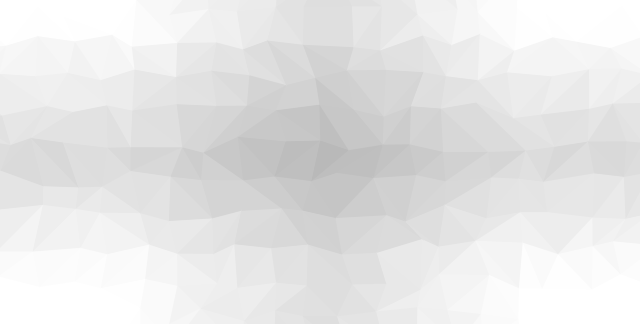
This background is drawn by a Shadertoy shader. Its source:

```glsl
// Low-poly mesh of pale grey triangles, darkest where two soft bands cross.

const float CELL = 0.1055;                 // mesh spacing, in canvas heights
const vec2 MESH_SHIFT = vec2(0.1, 0.24);   // mesh offset, in cells
const vec2 JITTER = vec2(0.58, 0.50);      // full range of vertex displacement
const float GRAIN = 0.022;                 // tone variation between triangles

float hash(vec2 p) {
    return fract(sin(dot(p, vec2(127.1, 311.7))) * 43758.5453);
}

// Displaced mesh vertex, in cell units.
vec2 meshVertex(vec2 id) {
    vec2 offset = vec2(hash(id), hash(id + 37.4)) - 0.5;
    return id + offset * JITTER;
}

// Signed distance to the line a-b, positive on its left.
float leftOf(vec2 p, vec2 a, vec2 b) {
    vec2 edge = b - a;
    vec2 d = p - a;
    return (edge.x * d.y - edge.y * d.x) / max(length(edge), 1e-4);
}

// Antialiased coverage of a counter-clockwise triangle.
float triangleMask(vec2 p, vec2 a, vec2 b, vec2 c, float pixel) {
    float inside = min(leftOf(p, a, b), min(leftOf(p, b, c), leftOf(p, c, a)));
    return smoothstep(-0.6 * pixel, 0.6 * pixel, inside);
}

// Linear falloff from one at the band centre to zero at its reach.
float band(float offset, float reach) {
    return max(1.0 - abs(offset) / reach, 0.0);
}

// Brightness from a horizontal and a vertical band.
float fieldTone(vec2 p, vec2 centre) {
    vec2 d = p - centre;
    float reachY = d.y > 0.0 ? 0.41 : 0.37;
    return 1.0 - 0.145 * band(d.y, reachY) - 0.128 * band(d.x, 0.62);
}

// Flat tone of one triangle, leaning towards the tone of its row.
float facetTone(vec2 a, vec2 b, vec2 c, vec2 id, float seed, vec2 centre) {
    vec2 mid = (a + b + c) / 3.0;
    mid.y = mix(mid.y, id.y + 0.5, 0.3);
    float tone = fieldTone((mid + MESH_SHIFT) * CELL, centre);
    float grain = (hash(id + seed) - 0.5) * GRAIN;
    return tone + grain * smoothstep(0.0, 0.05, 1.0 - tone);
}

// Adds tone and coverage of one triangle to the running sum.
void addFacet(inout vec2 sum, vec2 p, vec2 a, vec2 b, vec2 c,
              vec2 id, float seed, vec2 centre, float pixel) {
    float mask = triangleMask(p, a, b, c, pixel);
    sum += mask * vec2(facetTone(a, b, c, id, seed, centre), 1.0);
}

void mainImage(out vec4 fragColor, in vec2 fragCoord) {
    vec2 uv = fragCoord / iResolution.y;
    vec2 centre = vec2(0.5 * iResolution.x / iResolution.y + 0.018, 0.513);
    vec2 p = uv / CELL - MESH_SHIFT;
    float pixel = 1.0 / (iResolution.y * CELL);
    vec2 sum = vec2(0.0);

    // Two triangles for each nearby cell, split along a random diagonal.
    for (int y = -1; y <= 1; y++) {
        for (int x = -1; x <= 1; x++) {
            vec2 id = floor(p) + vec2(x, y);
            vec2 a = meshVertex(id);
            vec2 b = meshVertex(id + vec2(1.0, 0.0));
            vec2 c = meshVertex(id + vec2(1.0, 1.0));
            vec2 d = meshVertex(id + vec2(0.0, 1.0));
            if (hash(id + 71.3) < 0.5) {
                addFacet(sum, p, a, b, c, id, 5.2, centre, pixel);
                addFacet(sum, p, a, c, d, id, 9.7, centre, pixel);
            } else {
                addFacet(sum, p, a, b, d, id, 5.2, centre, pixel);
                addFacet(sum, p, b, c, d, id, 9.7, centre, pixel);
            }
        }
    }

    float tone = sum.y > 0.01 ? sum.x / sum.y : fieldTone(uv, centre);
    fragColor = vec4(vec3(clamp(tone, 0.0, 1.0)), 1.0);
}
```
